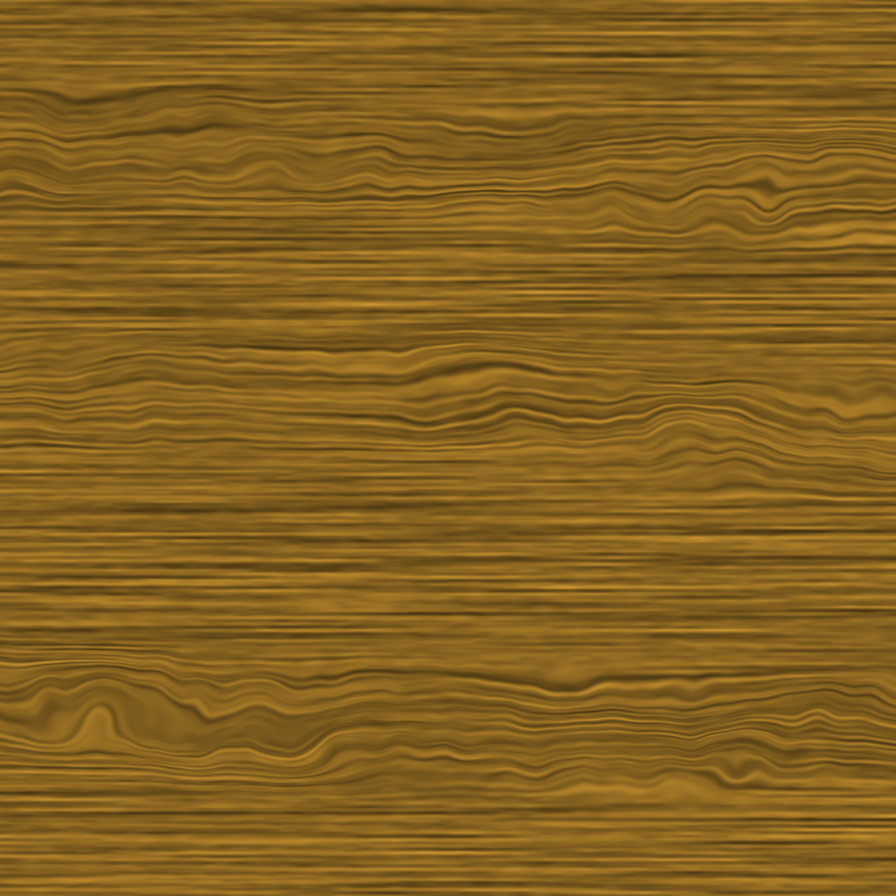
This texture is drawn by a Shadertoy shader. Its source:

```glsl
// Golden brown wood with fine horizontal grain and three bands of wavy, knotted figure.

#define WOOD_COLOR    vec3(1.0, 0.730, 0.235)
#define MEAN_TONE     0.522
#define CONTRAST      0.64
#define BAND_CENTERS  vec3(0.185, 0.54, 0.81)
#define BAND_WIDTH    0.060
#define BAND_SOFTNESS 0.18
#define SWELL         0.044
#define WAVE          0.023
#define RIPPLE        0.009
#define SUBSAMPLES    2

// Integer hash of a lattice cell, from 0 to 1
float hash(ivec2 cell) {
    uint h = uint(cell.x) * 1597334677u ^ uint(cell.y) * 3812015801u;
    h = (h ^ (h >> 16)) * 2246822519u;
    h = (h ^ (h >> 13)) * 3266489917u;
    h ^= h >> 16;
    return float(h >> 8) / 16777216.0;
}

// One row of smooth noise, shifted at random so that streak ends do not line up
float rowNoise(float x, int row) {
    x += 64.0 * hash(ivec2(row, 911));
    float cell = floor(x);
    float t = smoothstep(0.0, 1.0, x - cell);
    int i = int(cell);
    return mix(hash(ivec2(i, row)), hash(ivec2(i + 1, row)), t);
}

// Noise blended between neighbouring rows, centred on zero
float streakNoise(vec2 p, int seed) {
    float cell = floor(p.y);
    float t = smoothstep(0.0, 1.0, p.y - cell);
    int row = int(cell) + seed * 4096;
    return mix(rowNoise(p.x, row), rowNoise(p.x, row + 1), t) - 0.5;
}

// Streaks set off against the rows above and below, which evens out broad shading
float fiberNoise(vec2 p, int seed) {
    vec2 row = vec2(0.0, 1.0);
    float neighbors = streakNoise(p + row, seed) + streakNoise(p - row, seed);
    return streakNoise(p, seed) - 0.27 * neighbors;
}

// Strength of the wavy figure, strongest along the gently drifting bands
float figureMask(vec2 p) {
    float drift = 0.07 * streakNoise(p * vec2(3.0, 2.0), 1);
    vec3 d = (p.y + drift - BAND_CENTERS) / BAND_WIDTH;
    vec3 falloff = exp(-d * d * d * d);
    float patches = clamp(0.85 + 1.3 * streakNoise(p * vec2(4.0, 9.0), 2), 0.3, 1.25);
    return min(falloff.x + falloff.y + falloff.z, 1.0) * patches;
}

// Vertical displacement that bends the grain into waves and curls
float figureWarp(vec2 p) {
    return SWELL * streakNoise(p * vec2(6.0, 8.0), 3)
         + WAVE * streakNoise(p * vec2(18.0, 17.0), 4)
         + RIPPLE * streakNoise(p * vec2(40.0, 30.0), 5);
}

// Layers of long streaks, mostly thin fibres with faint broad shading
float grain(vec2 p) {
    return 0.03 * streakNoise(p * vec2(2.0, 20.0), 6)
         + 0.14 * fiberNoise(p * vec2(3.0, 85.0), 7)
         + 0.34 * fiberNoise(p * vec2(4.5, 165.0), 8)
         + 0.44 * fiberNoise(p * vec2(7.0, 270.0), 9)
         + 0.16 * streakNoise(p * vec2(50.0, 300.0), 10);
}

float woodTone(vec2 p) {
    float figure = figureMask(p);
    p.y += figure * figureWarp(p);
    float softening = 1.0 - BAND_SOFTNESS * clamp(figure, 0.0, 1.0);
    return MEAN_TONE + CONTRAST * softening * grain(p);
}

void mainImage(out vec4 fragColor, in vec2 fragCoord) {
    // Vertical subsamples smooth the thin fibres
    float tone = 0.0;
    for (int i = 0; i < SUBSAMPLES; i++) {
        float offset = (float(i) + 0.5) / float(SUBSAMPLES) - 0.5;
        tone += woodTone((fragCoord + vec2(0.0, offset)) / iResolution.y);
    }
    tone = clamp(tone / float(SUBSAMPLES), 0.22, 0.80);
    fragColor = vec4(WOOD_COLOR * tone, 1.0);
}
```
